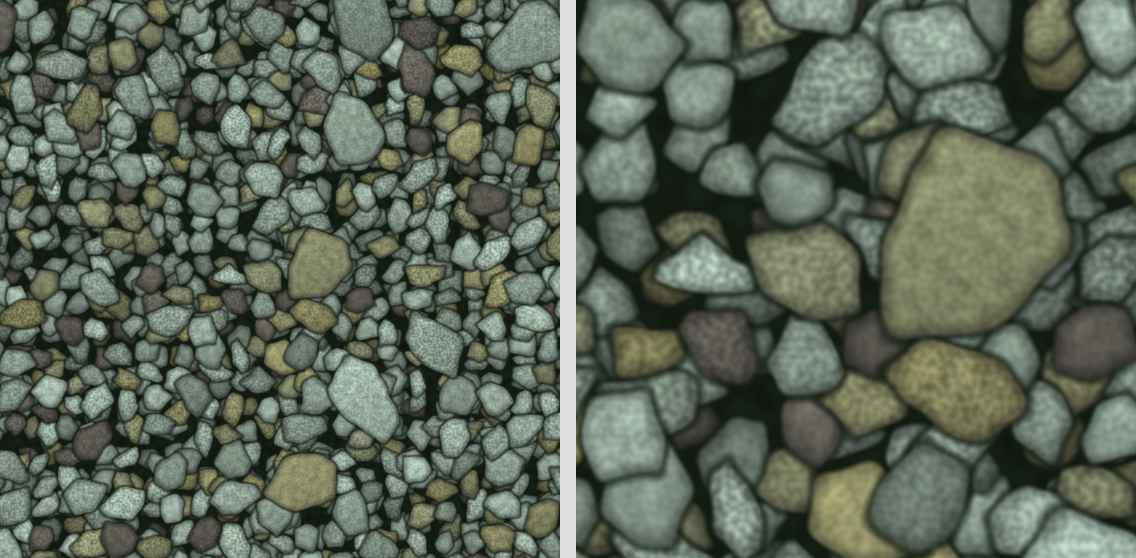
Left, the full canvas; right, a detail of the centre.
This texture is drawn by a Shadertoy shader. Its source:

```glsl
// Bed of angular grey-green, ochre and brown gravel with dark gaps between the stones.

#define SMALL_CELLS 21.0
#define MEDIUM_CELLS 15.0
#define LARGE_CELLS 7.5
#define EDGE_SOFTNESS 0.0022
#define SHADOW_WIDTH 0.0065
#define SHADOW_STRENGTH 0.78
#define RIM_WIDTH 0.010
#define GRAIN_AMOUNT 0.30
#define OCHRE_SHARE 0.20
#define BROWN_SHARE 0.10

const float TAU = 6.28318;
const vec3 GAP   = vec3(0.07, 0.105, 0.07);
const vec3 SAGE  = vec3(0.46, 0.52, 0.47);
const vec3 PALE  = vec3(0.61, 0.69, 0.64);
const vec3 OCHRE = vec3(0.53, 0.52, 0.36);
const vec3 BROWN = vec3(0.37, 0.36, 0.33);

vec2 hash2(vec2 p) {
    vec3 q = fract(p.xyx * vec3(0.1031, 0.1030, 0.0973));
    q += dot(q, q.yzx + 33.33);
    return fract((q.xx + q.yz) * q.zy);
}

mat2 rotation(float a) {
    return mat2(cos(a), sin(a), -sin(a), cos(a));
}

// Gradient noise, roughly -0.6 to 0.6
float corner(vec2 cell, vec2 offset) {
    float a = TAU * hash2(cell + 71.0).x;
    return dot(vec2(cos(a), sin(a)), offset);
}

float gradientNoise(vec2 p) {
    vec2 i = floor(p), f = fract(p);
    vec2 u = f * f * f * (f * (f * 6.0 - 15.0) + 10.0);
    vec2 e = vec2(1.0, 0.0);
    float low  = mix(corner(i, f), corner(i + e.xy, f - e.xy), u.x);
    float high = mix(corner(i + e.yx, f - e.yx), corner(i + e.xx, f - e.xx), u.x);
    return mix(low, high, u.y);
}

float smoothMax(float a, float b, float k) {
    float h = max(k - abs(a - b), 0.0) / k;
    return max(a, b) + 0.25 * h * h * k;
}

// Irregular six-sided stone with slightly rounded corners
float stoneDistance(vec2 p, float radius, vec2 seed) {
    float d = -radius;
    for (int i = 0; i < 6; i++) {
        vec2 h = hash2(seed + 17.0 * float(i + 1));
        float a = (float(i) + 0.6 * (h.x - 0.5)) * TAU / 6.0;
        float side = dot(p, vec2(cos(a), sin(a))) - radius * mix(0.70, 1.12, h.y);
        d = smoothMax(d, side, 0.22 * radius);
    }
    return d;
}

vec3 stoneColor(vec2 seed) {
    vec2 kind = hash2(seed + 211.0), tone = hash2(seed + 307.0);
    vec3 color = mix(SAGE, PALE, kind.y);
    if (kind.x < OCHRE_SHARE) color = mix(OCHRE, SAGE, 0.5 * kind.y);
    else if (kind.x < OCHRE_SHARE + BROWN_SHARE) color = BROWN;
    return color * mix(0.87, 1.10, tone.x);
}

// Paints one grid of scattered stones over the colour below
vec3 paintStones(vec3 below, vec2 uv, float cells, float share,
                 float brightness, float layer, vec2 grain) {
    vec2 p = uv * cells + 0.37 * layer;
    vec2 home = floor(p);
    float soft = max(EDGE_SOFTNESS, 1.0 / iResolution.y);
    for (int y = -1; y <= 1; y++)
    for (int x = -1; x <= 1; x++) {
        vec2 cell = home + vec2(x, y);
        vec2 seed = cell + 100.0 * layer + 19.0;
        vec2 pick = hash2(seed + 401.0);
        if (pick.x > share) continue;

        vec2 shape = hash2(seed + 503.0);
        vec2 offset = p - cell - 0.5 - 0.6 * (hash2(seed) - 0.5);
        float stretch = mix(1.0, 1.28, shape.x);
        vec2 local = rotation(TAU * pick.y) * offset * vec2(1.0, 1.0);
        local *= vec2(1.0 / stretch, stretch);
        float d = stoneDistance(local, mix(0.39, 0.54, shape.y), seed) / cells;

        // Contact shadow, then the lit and mottled face
        float shadow = 1.0 - smoothstep(0.0, SHADOW_WIDTH, d);
        below = mix(below, GAP, SHADOW_STRENGTH * shadow);
        float rim = mix(0.68, 1.0, smoothstep(0.0, RIM_WIDTH, -d));
        float tilt = 1.0 + 0.20 * dot(offset, vec2(-0.3, 0.95));
        float mottle = 1.0 + GRAIN_AMOUNT * dot(grain, vec2(0.7, 0.4 + shape.x));
        vec3 face = stoneColor(seed) * rim * tilt * mottle * brightness;
        below = mix(below, face, 1.0 - smoothstep(-soft, soft, d));
    }
    return below;
}

void mainImage(out vec4 fragColor, in vec2 fragCoord) {
    vec2 uv = fragCoord / iResolution.y;
    vec2 grain = vec2(gradientNoise(uv * 75.0), gradientNoise(uv * 210.0));
    vec2 warped = uv + 0.004 * vec2(gradientNoise(uv * 38.0), gradientNoise(uv * 38.0 + 50.0));

    // Bottom to top: shaded filler, main bed, medium and large stones
    vec3 color = GAP * (1.0 + 0.5 * grain.x);
    color = paintStones(color, warped, SMALL_CELLS * 1.08, 1.0, 0.82, 1.0, grain);
    color = paintStones(color, warped, SMALL_CELLS, 0.92, 1.0, 2.0, grain);
    color = paintStones(color, warped, MEDIUM_CELLS, 0.42, 1.03, 3.0, grain);
    color = paintStones(color, warped, LARGE_CELLS, 0.13, 1.0, 4.0, grain);
    fragColor = vec4(color, 1.0);
}
```
